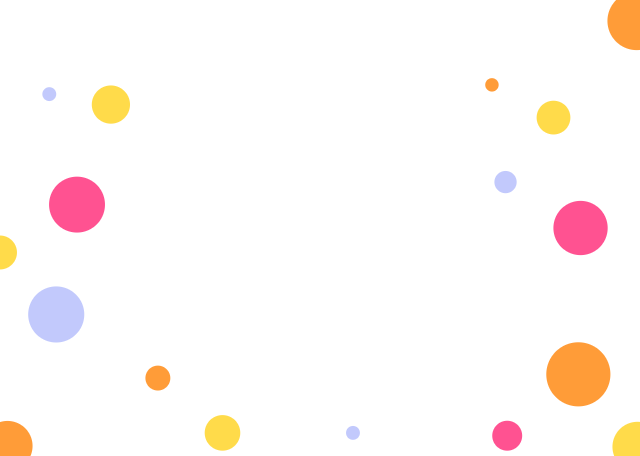
This background is drawn by a Shadertoy shader. Its source:

```glsl
// Flat confetti dots in four colours scattered around the rim of a white sheet.
// Each side holds a group of discs measured from its own edge, drawn as
// antialiased circle distances; lengths are in units of the canvas height.

const vec3 PAPER  = vec3(1.0);
const vec3 PINK   = vec3(1.00, 0.32, 0.57);
const vec3 ORANGE = vec3(1.00, 0.61, 0.22);
const vec3 YELLOW = vec3(1.00, 0.86, 0.29);
const vec3 LILAC  = vec3(0.76, 0.79, 0.99);

// Palette indices
const float P = 0.0, O = 1.0, Y = 2.0, L = 3.0;

// Discs: distance from the side edge, height, radius, palette index
const int DOTS_PER_SIDE = 8;
const vec4 LEFT_DOTS[DOTS_PER_SIDE] = vec4[](
    vec4(0.1081, 0.7936, 0.0152, L), vec4(0.2432, 0.7707, 0.0419, Y),
    vec4(0.1689, 0.5513, 0.0613, P), vec4(0.0000, 0.4463, 0.0372, Y),
    vec4(0.1233, 0.3104, 0.0615, L), vec4(0.3462, 0.1709, 0.0273, O),
    vec4(0.4879, 0.0507, 0.0390, Y), vec4(0.0165, 0.0220, 0.0549, O));
const vec4 RIGHT_DOTS[DOTS_PER_SIDE] = vec4[](
    vec4(0.0073, 0.9542, 0.0641, O), vec4(0.3247, 0.8139, 0.0147, O),
    vec4(0.1897, 0.7421, 0.0370, Y), vec4(0.2949, 0.6007, 0.0244, L),
    vec4(0.1304, 0.5000, 0.0595, P), vec4(0.1352, 0.1791, 0.0703, O),
    vec4(0.2912, 0.0445, 0.0328, P), vec4(0.0055, 0.0201, 0.0549, Y));

// Lone disc, measured from the vertical centre line
const vec4 MIDDLE_DOT = vec4(0.0723, 0.0507, 0.0152, L);

vec3 palette(float index) {
    if (index < 0.5) return PINK;
    if (index < 1.5) return ORANGE;
    return index < 2.5 ? YELLOW : LILAC;
}

// Lays one disc over the colour with an edge one pixel wide
vec3 paintDot(vec3 base, vec2 p, vec4 dot4, float pixel) {
    float dist = length(p - dot4.xy) - dot4.z;
    float coverage = clamp(0.5 - dist / pixel, 0.0, 1.0);
    return mix(base, palette(dot4.w), coverage);
}

void mainImage(out vec4 fragColor, in vec2 fragCoord) {
    float pixel = 1.0 / iResolution.y;
    float width = iResolution.x * pixel;
    vec2 fromLeft = fragCoord * pixel;
    vec2 fromRight = vec2(width - fromLeft.x, fromLeft.y);
    vec2 fromCentre = vec2(fromLeft.x - 0.5 * width, fromLeft.y);

    vec3 color = PAPER;
    for (int i = 0; i < DOTS_PER_SIDE; i++) {
        color = paintDot(color, fromLeft, LEFT_DOTS[i], pixel);
        color = paintDot(color, fromRight, RIGHT_DOTS[i], pixel);
    }
    color = paintDot(color, fromCentre, MIDDLE_DOT, pixel);

    fragColor = vec4(color, 1.0);
}
```
